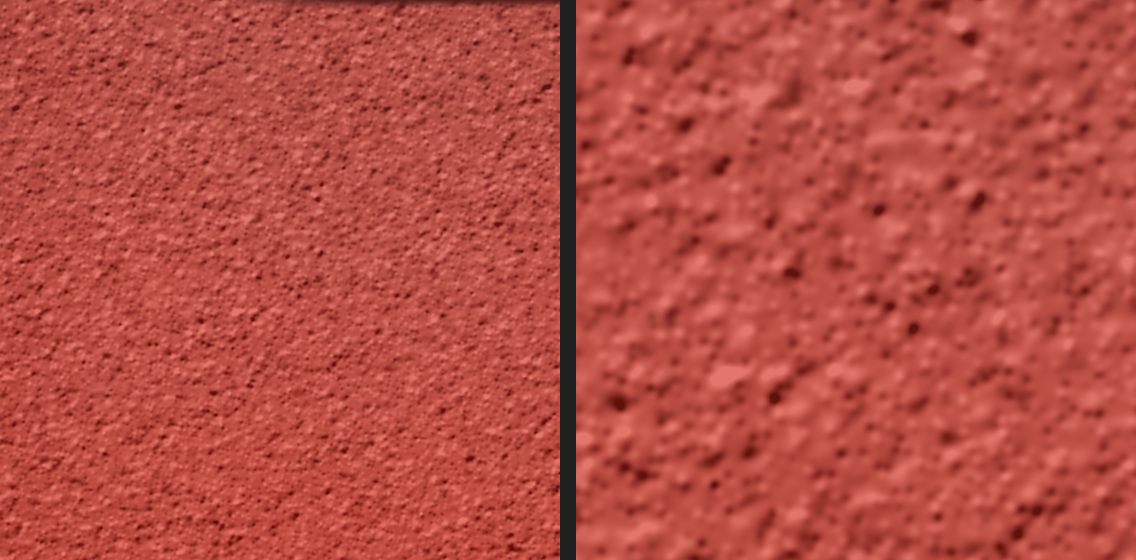
Left: the whole. Right: its middle third, enlarged.
This texture is drawn by a WebGL 1 fragment shader. Its source:

```glsl
precision highp float;
// Rough red stucco wall: fine mottled grains lit from the upper left, with short dark pits.

uniform vec2 u_resolution;

// Grain layout, in cells per canvas side
const float COARSE_CELLS = 66.0;
const float FINE_CELLS = 116.0;
const float FINE_WEIGHT = 0.6;
const float GRAIN_ANGLE = 0.45;     // radians, grains rise to the right
const float GRAIN_STRETCH = 1.25;
const float GRAIN_SOFTNESS = 6.0;   // higher gives smaller, sharper grains

// Lighting
const vec2 LIGHT_DIR = vec2(-0.45, 0.89);
const float LIGHT_STEP = 0.0045;
const float SLOPE_GAIN = 1.95;
const float HEIGHT_GAIN = 1.4;
const float PIT_DEPTH = 0.12;
const float PATCH_GAIN = 0.08;
const float BRIGHTNESS = 0.10;

// Paint colours
const vec3 SHADOW = vec3(0.555, 0.185, 0.155);
const vec3 PAINT = vec3(0.732, 0.302, 0.262);
const vec3 HIGHLIGHT = vec3(0.835, 0.410, 0.370);
const vec3 WARM_TINT = vec3(0.018, -0.023, -0.030);
const vec3 EDGE_SHADE = vec3(0.30, 0.11, 0.11);

vec2 hash2(vec2 cell) {
  vec2 q = vec2(dot(cell, vec2(127.1, 311.7)), dot(cell, vec2(269.5, 183.3)));
  return fract(sin(q) * 43758.545);
}

// Cellular noise of soft round bumps and dents, one per cell, around zero
float grains(vec2 p) {
  vec2 cell = floor(p);
  vec2 local = p - cell;
  float sum = 0.0;
  for (int j = -1; j <= 1; j++) {
    for (int i = -1; i <= 1; i++) {
      vec2 offset = vec2(float(i), float(j));
      vec2 d = offset + hash2(cell + offset) - local;
      float bump = 2.0 * hash2(cell + offset + 37.0).x - 1.0;
      sum += bump * exp(-GRAIN_SOFTNESS * dot(d, d));
    }
  }
  return sum;
}

// Layered sines, about -1 to 1, for uneven areas
float patches(vec2 p) {
  float sum = 0.0;
  float weight = 0.4;
  for (int i = 0; i < 4; i++) {
    p = mat2(0.8, 0.6, -0.6, 0.8) * p * 1.7 + 2.3;
    sum += weight * sin(p.x + 1.3 * sin(p.y)) * cos(0.8 * p.y);
    weight *= 0.85;
  }
  return sum;
}

// Wall relief: coarse grains turned and stretched, with finer ones on top
float relief(vec2 p) {
  float c = cos(GRAIN_ANGLE);
  float s = sin(GRAIN_ANGLE);
  vec2 along = mat2(c, -s, s, c) * p;
  along.x /= GRAIN_STRETCH;
  vec2 turned = mat2(0.8, 0.6, -0.6, 0.8) * p;
  return grains(along * COARSE_CELLS) + FINE_WEIGHT * grains(turned * FINE_CELLS + 17.0);
}

void main() {
  vec2 uv = gl_FragCoord.xy / u_resolution;
  vec2 p = gl_FragCoord.xy / min(u_resolution.x, u_resolution.y);

  // Light the relief by its slope and height
  float height = relief(p);
  float slope = height - relief(p + LIGHT_DIR * LIGHT_STEP);
  float tone = SLOPE_GAIN * slope + HEIGHT_GAIN * height;
  tone += PATCH_GAIN * (patches(p * 5.0) + patches(p * 17.0 + 4.0));

  // Deepen the lowest tones into pits
  float below = min(tone, 0.0);
  tone -= PIT_DEPTH * below * below;

  // Dimmer toward the top and the left side
  tone -= 0.26 * smoothstep(0.5, 1.0, uv.y);
  tone -= 0.24 * (1.0 - smoothstep(0.0, 0.22, uv.x));
  tone += BRIGHTNESS;

  vec3 color = PAINT;
  color += (HIGHLIGHT - PAINT) * clamp(tone / 1.6, 0.0, 1.5);
  color += (SHADOW - PAINT) * clamp(-tone / 2.0, 0.0, 2.0);

  // Warmer paint below, duller above
  color += WARM_TINT * (0.7 - 1.4 * uv.y + 0.3 * patches(p * 2.0 + 1.0));

  // Thin soft dark rim along the top right
  float rim = smoothstep(0.982, 1.004, uv.y) * smoothstep(0.35, 0.65, uv.x);
  color = mix(color, EDGE_SHADE, rim);

  gl_FragColor = vec4(clamp(color, 0.0, 1.0), 1.0);
}
```
